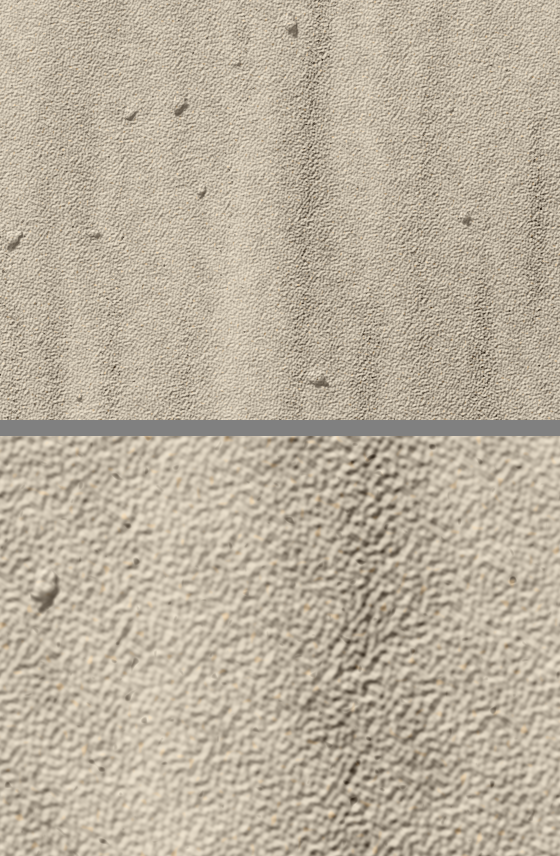
Top, the full canvas; bottom, a detail of the centre.
This texture is drawn by a Shadertoy shader. Its source:

```glsl
// Dry pale sand with faint vertical streaks, dark grains and a few small sandy lumps.

const vec3  SAND_COLOR     = vec3(0.757, 0.715, 0.645);
const vec3  TONE_TINT      = vec3(1.0, 1.0, 0.96);
const vec3  SHADOW_COLOR   = vec3(0.31, 0.27, 0.22);
const vec3  WARM_TINT      = vec3(0.05, 0.0, -0.06);
const vec2  LIGHT_DIR      = vec2(-0.51, 0.86);
const float GRAIN_FREQ     = 170.0;  // grains per canvas height
const float GRAIN_CONTRAST = 0.30;
const float GRAIN_STEP     = 0.003;  // reach of the relief shading
const float LUMP_CONTRAST  = 0.06;
const float STREAK_DEPTH   = 0.10;
const float RIFT_DEPTH     = 0.05;
const float SPECK_DEPTH    = 0.24;
const float PEBBLE_CELL    = 0.13;
const vec2  PEBBLE_RADIUS  = vec2(0.005, 0.019);
const float TAU            = 6.28318;

vec2 hash2(vec2 p) {
    vec3 q = fract(p.xyx * vec3(0.1031, 0.1030, 0.0973));
    q += dot(q, q.yzx + 33.33);
    return fract((q.xx + q.yz) * q.zy);
}

vec2 rotate(vec2 p, float angle) {
    float c = cos(angle), s = sin(angle);
    return vec2(c * p.x - s * p.y, s * p.x + c * p.y);
}

float cornerSlope(vec2 cell, vec2 offset) {
    float angle = TAU * hash2(cell).x;
    return dot(vec2(cos(angle), sin(angle)), offset);
}

float gradientNoise(vec2 p) {
    vec2 i = floor(p), f = p - i;
    vec2 u = f * f * f * (f * (f * 6.0 - 15.0) + 10.0);
    vec2 e = vec2(1.0, 0.0);
    float low  = mix(cornerSlope(i, f), cornerSlope(i + e.xy, f - e.xy), u.x);
    float high = mix(cornerSlope(i + e.yx, f - e.yx), cornerSlope(i + e.xx, f - e.xx), u.x);
    return mix(low, high, u.y);
}

// Two turned octaves keep the lattice from lining up with the canvas.
float grainHeight(vec2 p) {
    return gradientNoise(rotate(p, 0.6) * GRAIN_FREQ + 40.0)
         + 0.6 * gradientNoise(rotate(p, 1.3) * GRAIN_FREQ * 0.53 + 90.0);
}

// Distance to a lump with a long axis and an uneven outline.
float pebbleDistance(vec2 p, float radius, float angle, float stretch) {
    vec2 q = rotate(p, angle) * vec2(1.0 / stretch, 1.0);
    float bumps = gradientNoise(p / radius * 0.9 + angle * 7.0);
    return length(q) - radius * (1.0 + 0.6 * bumps);
}

// Draws the sparse lumps and their short shadows over the sand.
vec3 addPebbles(vec3 color, vec2 p, float edge) {
    vec2 home = floor(p / PEBBLE_CELL);
    for (int y = -1; y <= 1; y++)
    for (int x = -1; x <= 1; x++) {
        vec2 cell = home + vec2(x, y);
        vec2 place = hash2(cell + 17.0);
        vec2 shape = hash2(cell + 53.0);
        vec2 odds = hash2(cell + 91.0);
        vec2 center = (cell + 0.2 + 0.6 * place) * PEBBLE_CELL;
        if (odds.x > mix(0.07, 0.28, center.y)) continue;

        float radius = mix(PEBBLE_RADIUS.x, PEBBLE_RADIUS.y, odds.y * odds.y);
        float angle = TAU * shape.x;
        float stretch = mix(1.0, 1.9, shape.y);
        vec2 local = p - center;
        vec2 sunward = local + LIGHT_DIR * radius * 0.5;
        float bodyDist = pebbleDistance(local, radius, angle, stretch);
        float shadowDist = pebbleDistance(sunward, radius, angle, stretch);

        float shadow = 1.0 - smoothstep(-edge, edge * 1.5, shadowDist);
        float cover = 1.0 - smoothstep(-edge, edge, bodyDist);
        float facing = clamp(dot(local, LIGHT_DIR) / radius, -1.0, 1.0);
        vec3 lit = color + 0.02 + 0.07 * facing;
        color = mix(color, SHADOW_COLOR, 0.8 * shadow);
        color = mix(color, lit, cover * (1.0 - 0.75 * shadow * smoothstep(0.2, 1.0, -facing)));
    }
    return color;
}

void mainImage(out vec4 fragColor, in vec2 fragCoord) {
    vec2 p = fragCoord / iResolution.y;
    float edge = max(1.0 / iResolution.y, 0.0015);

    // Long vertical streaks, slightly wavering
    float sway = 0.02 * gradientNoise(p * vec2(2.0, 3.0) + 5.0);
    vec2 s = p + vec2(sway, 0.0);
    float streak = gradientNoise(s * vec2(5.0, 0.7) + 11.3)
                 + 0.5 * gradientNoise(s * vec2(16.0, 1.5) + 27.7);
    float rift = smoothstep(0.15, 0.5, gradientNoise(s * vec2(11.0, 1.1) + 63.4));

    // Grain relief, coarser inside the rifts
    float relief = grainHeight(p) - grainHeight(p + LIGHT_DIR * GRAIN_STEP);
    float lumps = gradientNoise(rotate(p, 0.9) * 26.0 + 7.0);
    float coarse = 0.95 + 0.25 * rift - 0.25 * streak;
    float tone = GRAIN_CONTRAST * coarse * relief + LUMP_CONTRAST * lumps
               + STREAK_DEPTH * streak - RIFT_DEPTH * rift;
    tone -= 1.2 * tone * tone;

    // Scattered dark grains
    float speck = gradientNoise(rotate(p, 2.1) * GRAIN_FREQ * 0.6 + 150.0);
    tone -= SPECK_DEPTH * smoothstep(0.42, 0.62, speck + 0.12 * rift);

    // A few warm grains
    float warmth = gradientNoise(rotate(p, 0.3) * GRAIN_FREQ * 0.7 + 210.0);
    vec3 color = SAND_COLOR + tone * TONE_TINT + WARM_TINT * smoothstep(0.3, 0.6, warmth);

    fragColor = vec4(clamp(addPebbles(color, p, edge), 0.0, 1.0), 1.0);
}
```
